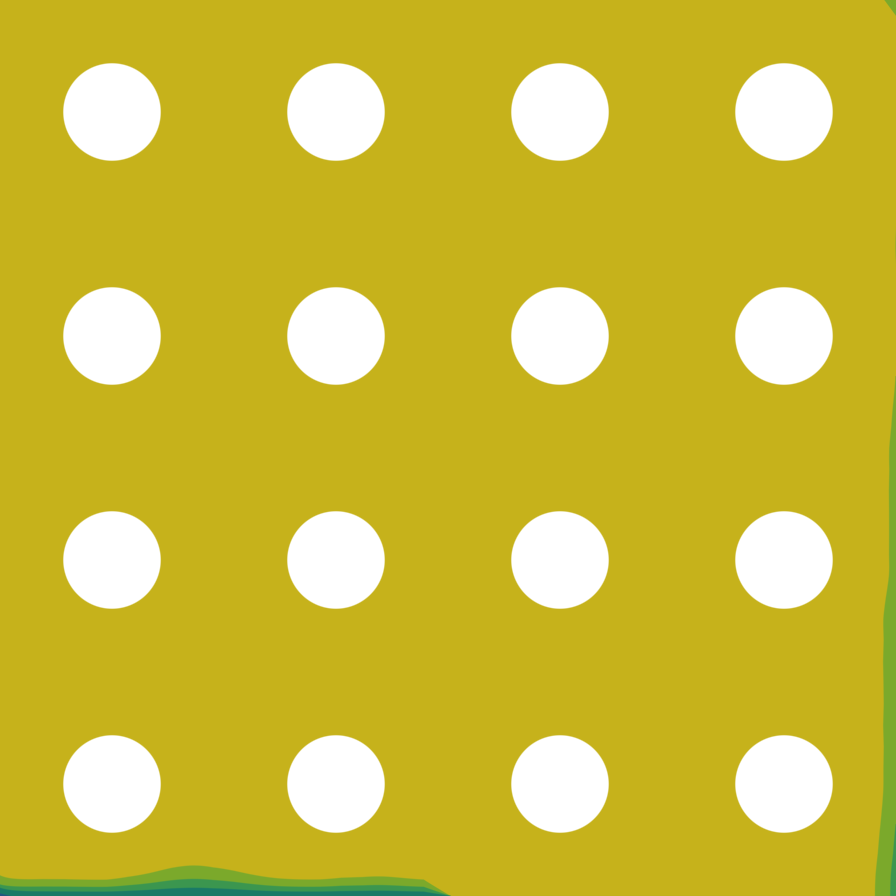
A three.js fragment shader for this pattern:

```glsl
varying vec2 vUv;

const float REPEATS = 4.0;
const float DOT_RADIUS = 0.0544;
const float EDGE = 0.001;
const float WOBBLE = 0.0018;
const float WOBBLE_SCALE = 42.0;

const vec3 MUSTARD = vec3(0.776, 0.698, 0.106);
const vec3 WHITE = vec3(1.0);
const vec3 LEAF = vec3(0.482, 0.663, 0.169);
const vec3 GREEN = vec3(0.23, 0.59, 0.31);
const vec3 TEAL = vec3(0.10, 0.48, 0.40);
const vec3 BLUE = vec3(0.13, 0.34, 0.50);

float hash(float n) {
  return fract(sin(n * 127.1) * 4375.85);
}

// Linear noise gives the slightly angular stain outline
float noise(float x) {
  float cell = floor(x);
  return mix(hash(cell), hash(cell + 1.0), x - cell) - 0.5;
}

float bump(float x, float center, float width) {
  float d = (x - center) / width;
  return exp(-d * d);
}

float fall(float start, float end, float x) {
  return 1.0 - smoothstep(start, end, x);
}

float cover(float inside) {
  return smoothstep(-EDGE, EDGE, inside);
}

// Stain height along the bottom edge
float bottomStain(float x) {
  float height = 0.018 + 0.016 * bump(x, 0.22, 0.06);
  height += 0.004 * bump(x, 0.42, 0.04) + 0.006 * exp(-x / 0.012);
  height += WOBBLE * noise(x * WOBBLE_SCALE);
  return height * clamp((0.503 - x) / 0.03, 0.0, 1.0) - EDGE * step(0.503, x);
}

// Stain width along the right edge
float rightStain(float y) {
  float width = 0.0078 * fall(0.48, 0.60, y);
  width += 0.0062 * fall(0.30, 0.37, y) + 0.0095 * fall(0.0, 0.13, y);
  width += 0.5 * WOBBLE * noise(y * WOBBLE_SCALE + 71.0) * fall(0.5, 0.6, y);
  width += 0.0015 * bump(y, 0.725, 0.025);
  width += 0.014 * clamp((y - 0.981) / 0.019, 0.0, 1.0);
  return width - EDGE * step(0.58, y);
}

void main() {
  vec3 color = MUSTARD;

  // Stain bands, darkening toward the edges
  float bottom = bottomStain(vUv.x);
  float right = rightStain(vUv.y);
  float inset = 1.0 - vUv.x;
  color = mix(color, LEAF, cover(max(bottom - vUv.y, right - inset)));
  float rightCore = (right - 0.017) * fall(0.08, 0.1, vUv.y) - EDGE * step(0.08, vUv.y);
  color = mix(color, GREEN, cover(max(bottom * 0.56 - vUv.y, rightCore - inset)));
  float core = bottom * 0.27 + 0.003 * exp(-vUv.x / 0.015);
  color = mix(color, TEAL, cover(core - vUv.y));
  color = mix(color, BLUE, cover(0.003 - vUv.y - 0.25 * vUv.x));

  // Round dots centered in each cell
  vec2 cell = (fract(vUv * REPEATS) - 0.5) / REPEATS;
  color = mix(color, WHITE, cover(DOT_RADIUS - length(cell)));

  gl_FragColor = vec4(color, 1.0);
}
```
